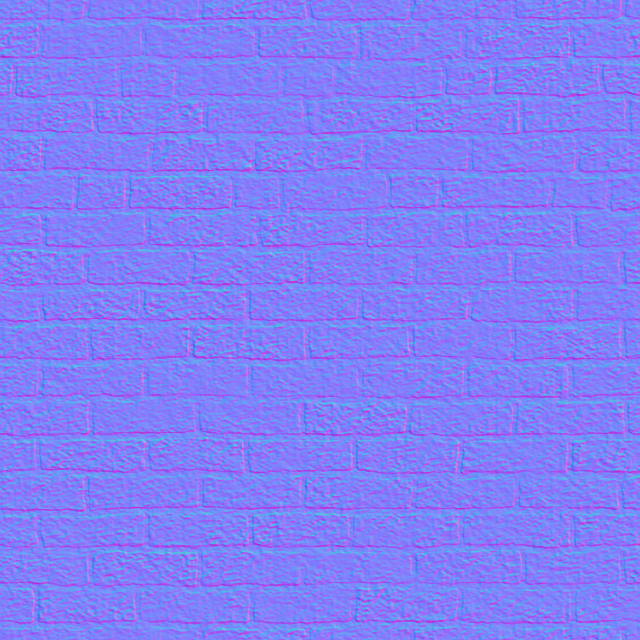
This texture map is drawn by a Shadertoy shader. Its source:

```glsl
// Tangent-space normal map of a rough brick wall: 17 courses, about six bricks each.
// A height field (worn bricks, shallow mortar, dense crinkled grain) is
// differentiated numerically and its normal is encoded as colour.

float hash(vec2 p) {
    return fract(sin(dot(p, vec2(127.1, 311.7))) * 43758.5453);
}

// Value noise that tiles the unit canvas with the given number of cells
float noise(vec2 p, vec2 cells) {
    vec2 i = floor(p), f = fract(p);
    f = f * f * f * (f * (f * 6.0 - 15.0) + 10.0);
    vec2 a = mod(i, cells), b = mod(i + 1.0, cells);
    return mix(mix(hash(a), hash(vec2(b.x, a.y)), f.x),
               mix(hash(vec2(a.x, b.y)), hash(b), f.x), f.y);
}

float tiled(vec2 p, vec2 cells) {
    return noise(p * cells, cells);
}

// Noise sheared so that its streaks climb gently to the right
float grain(vec2 p, vec2 cells) {
    return noise(vec2(p.x * cells.x, p.y * cells.y - floor(cells.y * 0.15) * p.x), cells);
}

// Position of head joint i in a course, in brick lengths
float headJoint(float i, float course, bool mixedCourse) {
    float even = mixedCourse ? floor(i * 0.5) * 1.5 + mod(i, 2.0) : i;
    float id = mod(i, mixedCourse ? 8.0 : 6.0);
    return even + 0.09 * hash(vec2(id + 3.0, course * 1.7 + 5.0));
}

float wallHeight(vec2 p) {
    // Uneven hand-laid edges
    vec2 w = p;
    w.x += 0.005 * (tiled(p, vec2(14.0, 34.0)) - 0.5);
    w.y += 0.006 * (tiled(p + 0.04, vec2(12.0, 17.0)) - 0.5)
         + 0.003 * (tiled(p, vec2(50.0, 60.0)) - 0.5);

    // Courses: running bond, two of them alternating full and half bricks
    float y = w.y * 17.0 - 0.4;
    float course = mod(floor(y), 17.0);
    bool mixedCourse = course == 14.0 || course == 11.0;
    float shift = mod(course + step(14.5, course), 2.0) < 0.5 ? 0.32 : 0.82;
    if (mixedCourse) shift = course == 14.0 ? 0.12 : 1.12;
    shift += 0.08 * (hash(vec2(course, 9.0)) - 0.5);

    // Brick between two head joints
    float u = w.x * 6.0 - shift;
    float i = floor(u / (mixedCourse ? 0.75 : 1.0));
    if (u < headJoint(i, course, mixedCourse)) i -= 1.0;
    float left = headJoint(i, course, mixedCourse);
    float right = headJoint(i + 1.0, course, mixedCourse);
    float brickId = hash(vec2(mod(i, mixedCourse ? 8.0 : 6.0), course + 21.0));

    // Rounded box distance in canvas units, with a crumbled outline
    vec2 q = vec2((u - 0.5 * (left + right)) / 6.0, (fract(y) - 0.5) / 17.0);
    vec2 halfSize = vec2((right - left) / 12.0 - 0.0042, 0.5 / 17.0 - 0.0052);
    vec2 d = abs(q) - halfSize + 0.004;
    float edge = length(max(d, 0.0)) + min(max(d.x, d.y), 0.0) - 0.004;
    edge += 0.0022 * (tiled(p, vec2(130.0, 140.0)) - 0.5);
    float face = smoothstep(0.0019, -0.0019, edge);

    // Shallow joints of varying depth; bed mortar leans back under the brick above
    float bed = q.y - sign(q.y) * 0.5 / 17.0;
    float depth = 0.0003 + 0.0011 * tiled(p, vec2(40.0, 51.0));
    float mortar = -depth - 0.07 * bed * smoothstep(0.011, 0.005, abs(bed));

    // Dense grain: mildly patchy on the bricks, softer in the mortar
    float patches = tiled(p, vec2(30.0, 50.0));
    float rough = mix(0.75, (0.7 + 0.4 * brickId) * (0.6 + 0.8 * patches), face);
    float fine = 0.0012 * grain(p, vec2(190.0, 270.0));
    float medium = 0.0010 * grain(p, vec2(110.0, 150.0));
    float crease = 0.0015 * abs(grain(p, vec2(70.0, 104.0)) - 0.5);
    float swell = 0.0006 * tiled(p, vec2(30.0, 40.0));

    return mix(mortar, 0.0, face) + rough * (fine + medium - crease) + swell;
}

void mainImage(out vec4 fragColor, in vec2 fragCoord) {
    vec2 p = fragCoord / iResolution.xy;
    vec2 e = vec2(0.0006, 0.0);

    // Central differences give the surface slope
    vec2 slope = vec2(wallHeight(p + e.xy) - wallHeight(p - e.xy),
                      wallHeight(p + e.yx) - wallHeight(p - e.yx)) / (2.0 * e.x);

    // Slightly skewed tangent frame: upward faces also lean left
    slope.x -= 0.24 * slope.y;
    slope.x *= -1.0;
    vec3 normal = normalize(vec3(slope.x + 0.48 * slope.y, -slope.y, 1.0));

    // Pack the normal into colour, blue slightly below full
    fragColor = vec4(normal * 0.5 + vec3(0.51, 0.5, 0.485), 1.0);
}
```
